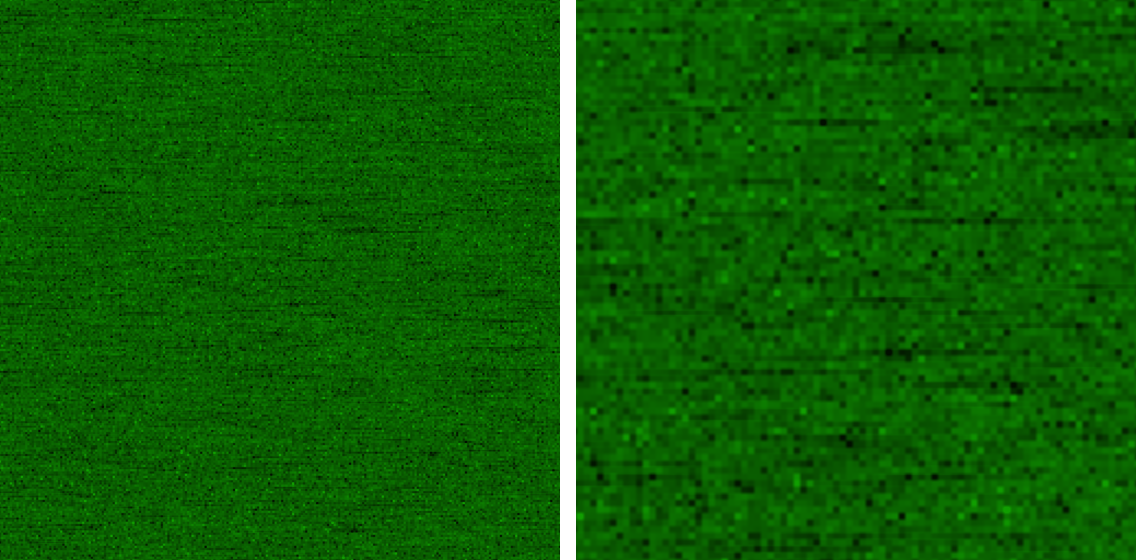
Left, the full canvas; right, a detail of the centre.
A WebGL 1 fragment shader for this texture:

```glsl
precision highp float;
// Brushed green fabric: fine horizontal streaks under a speckled grain.
// Each row carries its own shifted 1D noise, blended with its neighbour;
// lattice grain adds specks and layered sines add faint broad patches.

uniform vec2 u_resolution;

const vec3 GREEN_TINT = vec3(0.1, 1.0, 0.0);
const float BASE_TONE = 0.379;
const float ROWS = 256.0;          // streak rows and grain cells per canvas
const float BLEND_START = 0.12;    // where neighbouring cells start to blend
const float LONG_STREAKS = 10.0;   // streak cells across the canvas
const float SHORT_STREAKS = 30.0;
const float DARK_STREAKS = 12.0;
const float STREAK_GAIN = 0.09;
const float DARK_STREAK_GAIN = 0.10;
const float GRAIN_GAIN = 0.12;
const float DARK_SPECK_GAIN = 0.24;
const float BRIGHT_SPECK_GAIN = 0.24;
const float PATCH_GAIN = 0.0055;

float hash(vec2 p) {
  vec3 q = fract(vec3(p.xyx) * 0.1031);
  q += dot(q, q.yzx + 33.33);
  return fract((q.x + q.y) * q.z);
}

// Bell-shaped random value in 0..1.
float bell(vec2 p) {
  return 0.5 * (hash(p) + hash(p + vec2(71.0, 193.0)));
}

// Smooth noise along one row, shifted so that rows do not line up.
float rowNoise(float x, float row, float seed) {
  x += 40.0 * hash(vec2(row, seed));
  float cell = floor(x);
  float key = row + seed * 7.0;
  return mix(bell(vec2(cell, key)), bell(vec2(cell + 1.0, key)),
             smoothstep(0.0, 1.0, x - cell));
}

// Thin horizontal streaks, blended between neighbouring rows.
float streaks(vec2 uv, float across, float seed) {
  float y = uv.y * ROWS;
  float row = floor(y);
  float x = uv.x * across;
  return mix(rowNoise(x, row, seed), rowNoise(x, row + 1.0, seed),
             smoothstep(BLEND_START, 1.0 - BLEND_START, y - row));
}

// Tone offset of one grain: soft noise with rare dark and bright specks.
float grainCell(vec2 cell) {
  float soft = 2.0 * bell(cell + 311.0) - 1.0;
  float dark = pow(hash(cell + vec2(17.0, 547.0)), 14.0);
  float bright = pow(hash(cell + vec2(829.0, 29.0)), 40.0);
  return GRAIN_GAIN * soft - DARK_SPECK_GAIN * dark
       + BRIGHT_SPECK_GAIN * bright;
}

float grain(vec2 uv) {
  vec2 p = uv * ROWS;
  vec2 cell = floor(p);
  vec2 f = smoothstep(BLEND_START, 1.0 - BLEND_START, p - cell);
  float low = mix(grainCell(cell), grainCell(cell + vec2(1.0, 0.0)), f.x);
  float high = mix(grainCell(cell + vec2(0.0, 1.0)),
                   grainCell(cell + vec2(1.0, 1.0)), f.x);
  return mix(low, high, f.y);
}

// Broad, wide patches from warped sine layers.
float patches(vec2 uv) {
  vec2 p = uv * vec2(7.0, 17.0);
  float sum = 0.0;
  for (int i = 0; i < 4; i++) {
    float k = float(i);
    p += 0.9 * sin(p.yx * vec2(0.7, 1.1) + k * 2.3);
    sum += sin(p.x + k * 1.7) * sin(p.y + k * 4.1);
    p *= 1.35;
  }
  return sum;
}

void main() {
  vec2 uv = gl_FragCoord.xy / u_resolution;

  float tone = BASE_TONE + PATCH_GAIN * patches(uv) + grain(uv);
  tone += STREAK_GAIN * (streaks(uv, LONG_STREAKS, 3.0) - 0.5);
  tone += STREAK_GAIN * (streaks(uv, SHORT_STREAKS, 59.0) - 0.5);
  tone -= DARK_STREAK_GAIN
        * smoothstep(0.6, 0.95, streaks(uv, DARK_STREAKS, 127.0));

  gl_FragColor = vec4(GREEN_TINT * clamp(tone, 0.06, 0.62), 1.0);
}
```
